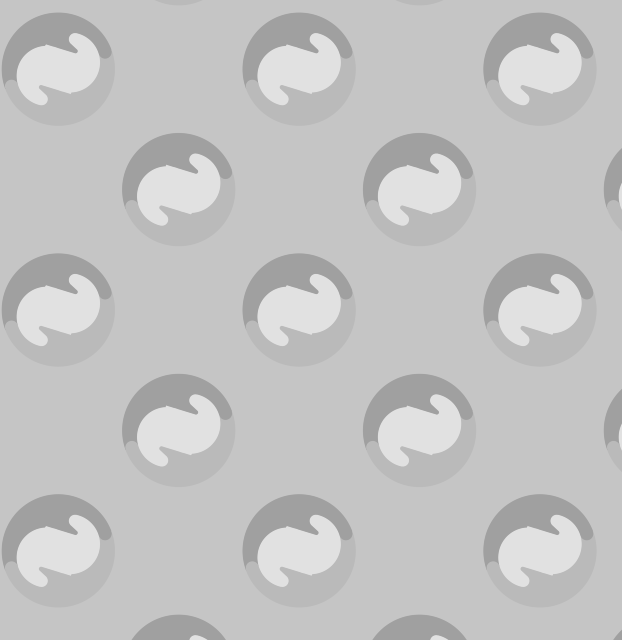
Write a Shadertoy shader that draws this pattern.

```glsl
// Staggered grey discs, each split into two tones around a pale swirl with two hooked lobes.

const float PERIOD = 0.3763;               // lattice spacing, in canvas heights
const float RADIUS = 0.0885;               // disc radius, in canvas heights
const vec2 FIRST_CENTER = vec2(0.0911, 0.8919);

const vec3 GROUND = vec3(0.771);
const vec3 LOWER_TONE = vec3(0.730);
const vec3 UPPER_TONE = vec3(0.629);
const vec3 SWIRL_TONE = vec3(0.882);

float disc(vec2 p, vec2 center, float radius) {
    return length(p - center) - radius;
}

// Signed distance to a half plane; positive along the normal.
float halfPlane(vec2 p, vec2 normal, float offset) {
    return dot(p, normal) - offset;
}

// Endless wedge with a round end, opening along axis.
float roundWedge(vec2 p, vec2 axis, float halfAngle, float radius) {
    vec2 q = vec2(abs(axis.x * p.y - axis.y * p.x), dot(p, axis));
    vec2 side = vec2(sin(halfAngle), cos(halfAngle));
    float d = dot(q, side) < 0.0 ? length(q) : q.x * side.y - q.y * side.x;
    return d - radius;
}

// One half of the swirl: a round body with a notch and a rounded hook.
float swirlHalf(vec2 p) {
    float body = disc(p, vec2(0.206, 0.118), 0.53);
    float tip = disc(p, vec2(0.294, 0.529), 0.108);
    float shoulder = halfPlane(p, vec2(0.296, 0.955), 0.356);
    float hookEnd = halfPlane(p - vec2(0.2206, 0.451), vec2(-0.887, 0.462), 0.0);
    float notch = roundWedge(p - vec2(0.304, 0.319), normalize(vec2(-0.865, 0.5)), 0.227, 0.039);
    float hook = max(max(body, min(hookEnd, shoulder)), -notch);
    return min(tip, hook);
}

float swirl(vec2 p) {
    return min(swirlHalf(p), swirlHalf(-p));
}

// Upper tone: half plane with one added and one removed round end.
float upperRegion(vec2 p) {
    vec2 cap = vec2(0.826, 0.302);
    float above = halfPlane(p, normalize(vec2(cap.y, -cap.x)), 0.0);
    return max(min(above, disc(p, cap, 0.116)), -disc(p, -cap, 0.116));
}

float coverage(float d, float pixel) {
    return 1.0 - smoothstep(-0.6 * pixel, 0.6 * pixel, d);
}

// Offset from the nearest site of a centred square lattice.
vec2 staggered(vec2 p) {
    vec2 corner = p - round(p);
    vec2 middle = fract(p) - 0.5;
    return dot(corner, corner) < dot(middle, middle) ? corner : middle;
}

void mainImage(out vec4 fragColor, in vec2 fragCoord) {
    vec2 uv = fragCoord / iResolution.y;
    vec2 p = staggered((uv - FIRST_CENTER) / PERIOD) * PERIOD / RADIUS;
    float pixel = 1.0 / (iResolution.y * RADIUS);

    // Layers, from disc tones to swirl
    vec3 motif = mix(LOWER_TONE, UPPER_TONE, coverage(upperRegion(p), pixel));
    motif = mix(motif, SWIRL_TONE, coverage(swirl(p), pixel));
    vec3 color = mix(GROUND, motif, coverage(disc(p, vec2(0.0), 1.0), pixel));

    fragColor = vec4(color, 1.0);
}
```
